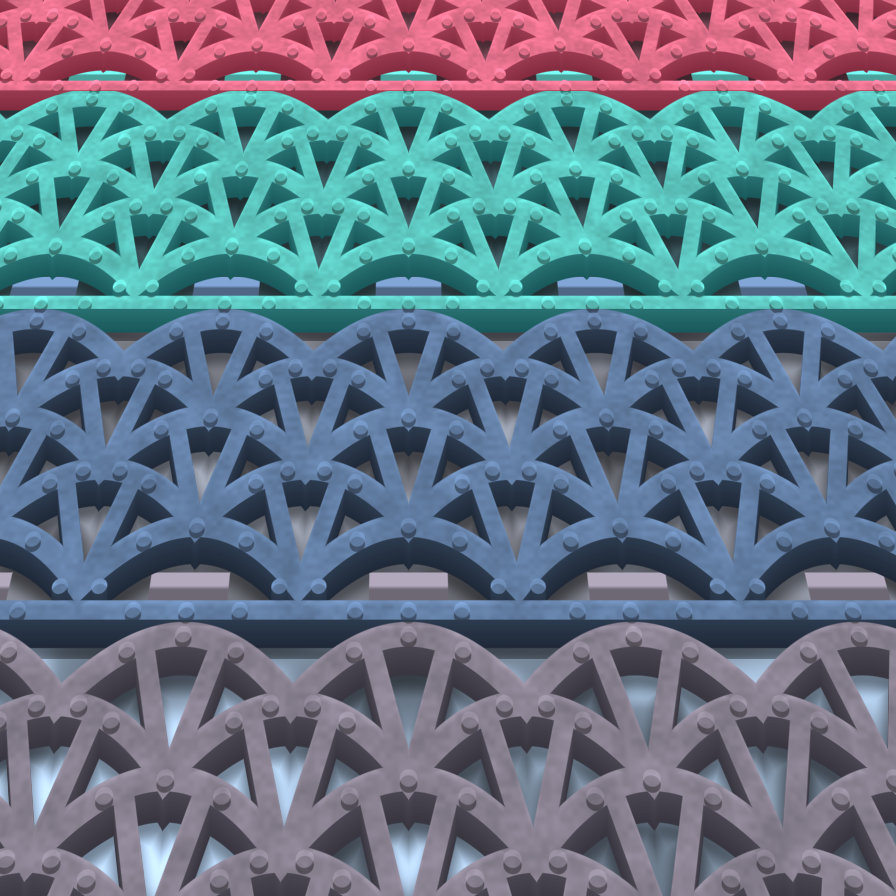
Give the GLSL for this pattern, as a Shadertoy shader.

```glsl
#define VANISH_X 0.456      // column the perspective converges on
#define FAR_SCALE 0.163     // column width at the top edge
#define SCALE_GROWTH 0.125  // widening of columns towards the viewer
#define ROW_DENSITY 6.81    // rows per unit of inverse scale
#define FAR_ROW 38.56       // row value where the second mat begins
#define MAT_ROWS 5.74       // rows from one mat to the next
#define RAIL_ROW 5.37
#define ARCH_HALF 0.055
#define STRUT_HALF 0.043
#define STUD_RADIUS 0.036
#define WALL_HEIGHT 0.125
#define WALL_STEPS 9

struct Mat { float frame, stud, band, row, column; };

float hash(vec2 p) { return fract(sin(dot(p, vec2(127.1, 311.7))) * 43758.5453); }

float noise(vec2 p) {
    vec2 i = floor(p), f = fract(p);
    f = f * f * (3.0 - 2.0 * f);
    return mix(mix(hash(i), hash(i + vec2(1, 0)), f.x),
               mix(hash(i + vec2(0, 1)), hash(i + vec2(1, 1)), f.x), f.y);
}

float segment(vec2 p, vec2 a, vec2 b) {
    vec2 pa = p - a, ba = b - a;
    return length(pa - ba * clamp(dot(pa, ba) / dot(ba, ba), 0.0, 1.0));
}

float scaleAt(float y) { return FAR_SCALE + SCALE_GROWTH * y; }

vec3 faceColor(float band) {
    if (band < -0.5) return vec3(0.91, 0.45, 0.56);
    if (band < 0.5) return vec3(0.37, 0.79, 0.76);
    if (band < 1.5) return vec3(0.39, 0.50, 0.65);
    return vec3(0.54, 0.51, 0.57);
}

vec3 wallColor(float band) {
    if (band < -0.5) return vec3(0.52, 0.17, 0.25);
    if (band < 0.5) return vec3(0.10, 0.35, 0.36);
    if (band < 1.5) return vec3(0.12, 0.16, 0.22);
    return vec3(0.22, 0.21, 0.25);
}

// Arched lattice and rail, as distances in column widths; p.y points down
Mat matAt(vec2 p) {
    float s = scaleAt(p.y), k = 1.175 * s, lead = 0.21;
    float depth = FAR_ROW - ROW_DENSITY / s + lead;
    float band = floor(depth / MAT_ROWS);
    float row = depth - band * MAT_ROWS - lead;
    float column = (p.x - VANISH_X) / s;
    float x = abs(fract(column + 0.5) - 0.5);
    float railY = (row - RAIL_ROW) * k;
    float frame = abs(railY) - 0.15 * k;
    float stud = length(vec2(min(x, abs(x - 0.24)), railY));
    for (int j = 0; j < 6; j++) {
        float odd = float(j % 2), y = (row - float(j)) * k;
        x = abs(fract(column + 0.5 * odd + 0.5) - 0.5);
        stud = min(stud, length(vec2(x - 0.09 * odd, y)));
        if (j < 5) {
            float slope = 8.0 * k * x;
            frame = min(frame, abs(y - 4.0 * k * x * x) / sqrt(1.0 + slope * slope) - ARCH_HALF);
            stud = min(stud, length(vec2(x - 0.24, y - 0.23 * k)));
        }
        if (j < 4)
            frame = min(frame, segment(vec2(x, y), vec2(0.17, 0.12 * k), vec2(0.025, 1.85 * k)) - STRUT_HALF);
    }
    stud -= STUD_RADIUS;
    return Mat(min(frame, stud), stud, band, row, column);
}

// Floor with soft glints, contact shadow and the tabs of the next mat
vec3 groundColor(vec2 p, Mat m, float s, float aa) {
    vec3 base = m.band < -0.5 ? vec3(0.50, 0.30, 0.36)
              : m.band < 0.5 ? vec3(0.27, 0.39, 0.42)
              : m.band < 1.5 ? vec3(0.50, 0.51, 0.55) : vec3(0.51, 0.58, 0.66);
    float glint = noise(vec2(m.column * 3.0, m.row * 1.3 + m.band * 7.0));
    vec3 col = base * (0.75 + 0.4 * glint);
    col += vec3(0.26, 0.31, 0.36) * smoothstep(0.45, 0.9, glint) * smoothstep(0.3, 2.0, m.band);
    col = mix(col, vec3(0.62, 0.62, 0.64), 0.6 * smoothstep(5.4, 5.55, m.row));
    float shade = matAt(p - vec2(0.0, WALL_HEIGHT * 1.35 * s)).frame;
    col *= mix(0.55, 1.0, smoothstep(-0.03, 0.07, shade));
    float x = abs(fract(m.column + 0.5) - 0.5);
    float k = 1.175 * s;
    vec2 edge = abs(vec2(x, (m.row - 5.03) * k)) - vec2(0.18, 0.25 * k);
    vec3 tab = faceColor(m.band + 1.0) * mix(1.3, 0.8, smoothstep(4.98, 5.06, m.row));
    return mix(col, tab, 1.0 - smoothstep(-aa, aa, max(edge.x, edge.y)));
}

void mainImage(out vec4 fragColor, in vec2 fragCoord) {
    vec2 p = fragCoord / iResolution.xy;
    p.y = 1.0 - p.y;
    float s = scaleAt(p.y), aa = 0.9 / (iResolution.y * s);
    Mat top = matAt(p);
    vec3 col = groundColor(p, top, s, aa);

    // Extruded walls, from the floor up
    for (int i = WALL_STEPS; i > 0; i--) {
        float h = float(i) / float(WALL_STEPS);
        Mat m = matAt(p - vec2(0.0, h * WALL_HEIGHT * s));
        vec3 wall = mix(mix(wallColor(m.band), faceColor(m.band), 0.22), wallColor(m.band), h);
        col = mix(col, wall, 1.0 - smoothstep(-aa, aa, m.frame));
    }

    // Top face with worn mottling, lit upper edges and raised studs
    Mat above = matAt(p - vec2(0.0, 0.025 * s));
    vec2 grain = vec2(top.column, top.row * 0.3 + top.band * 9.0);
    float wear = 0.6 * noise(grain * 9.0) + 0.4 * noise(grain * 37.0);
    vec3 face = faceColor(top.band) * (0.86 + 0.26 * wear);
    face *= 1.0 + 0.13 * smoothstep(-0.01, 0.02, above.frame);
    float studMask = 1.0 - smoothstep(-aa, aa, top.stud);
    float studShade = 1.0 - smoothstep(-aa, aa, above.stud);
    face *= 1.0 - 0.38 * studShade * (1.0 - studMask);
    face *= 1.0 + studMask * mix(0.14, -0.06, studShade);
    col = mix(col, face, 1.0 - smoothstep(-aa, aa, top.frame));
    fragColor = vec4(clamp(col, 0.0, 1.0), 1.0);
}
```
